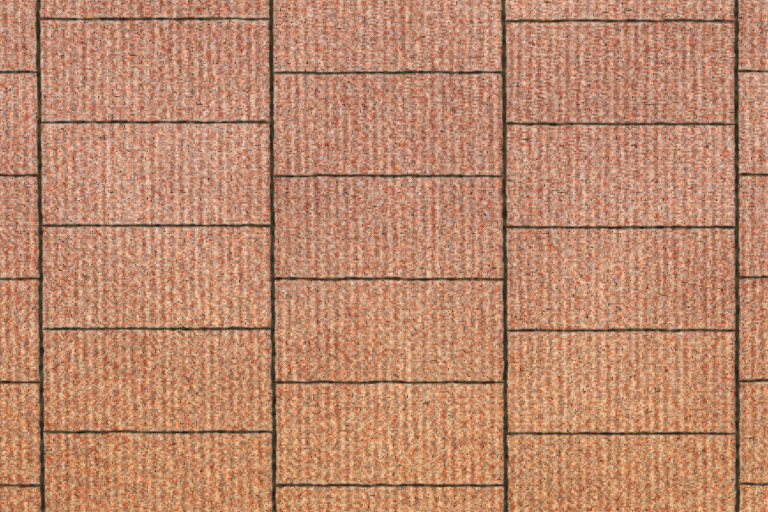
A Shadertoy shader for this texture:

```glsl
// Ribbed terracotta paving bricks in staggered columns with dark joints and a gritty surface.

float hash(vec2 p) {
    return fract(sin(dot(p, vec2(127.1, 311.7))) * 43758.5453);
}

float noise(vec2 p) {
    vec2 i = floor(p), f = fract(p);
    f = f * f * (3.0 - 2.0 * f);
    return mix(mix(hash(i), hash(i + vec2(1, 0)), f.x),
               mix(hash(i + vec2(0, 1)), hash(i + vec2(1, 1)), f.x), f.y);
}

float fbm(vec2 p) {
    return 0.5 * noise(p) + 0.3 * noise(p * 2.1 + 7.3) + 0.2 * noise(p * 4.3 + 19.1);
}

void mainImage(out vec4 fragColor, in vec2 fragCoord) {
    vec2 p = fragCoord / iResolution.y;
    float pixel = 1.0 / iResolution.y;
    vec2 brickSize = vec2(0.4535, 0.2016);

    // Columns lean slightly; every other one is shifted by half a brick
    vec2 q = p - vec2(0.079, 0.154);
    q.x += 0.009 * (p.y - 0.5) * (1.0 - 0.5 * p.x);
    q += 0.0025 * (vec2(noise(p * 35.0), noise(p * 35.0 + 50.0)) - 0.5);
    float column = floor(q.x / brickSize.x);
    q.y += 0.5 * brickSize.y * mod(column, 2.0) + 0.005 * (hash(vec2(column, 3.0)) - 0.5);
    vec2 brick = vec2(column, floor(q.y / brickSize.y));
    vec2 uv = fract(q / brickSize);
    vec2 edge = (0.5 - abs(uv - 0.5)) * brickSize;

    // Fine vertical ribs, broken up by coarse and fine grit
    float rib = sin(6.2832 * (24.0 * uv.x + 0.25 * noise(p * vec2(60.0, 45.0))));
    float grit = noise(p * 290.0) - 0.5;
    float sand = noise(p * 170.0 + 31.0) - 0.5;
    float patches = fbm(p * 5.0) - 0.5;
    float tone = 0.53 + 0.19 * rib + 0.95 * grit + 0.45 * sand + 0.35 * patches
               + 0.12 * (hash(brick + 9.0) - 0.5);
    vec3 color = mix(vec3(0.63, 0.41, 0.31), vec3(0.88, 0.73, 0.59), clamp(tone, -0.25, 1.2));

    // Mineral grains of greyer and redder stone
    float mineral = noise(p * 230.0 + 83.0);
    color = mix(color, vec3(dot(color, vec3(0.4, 0.4, 0.2))) * vec3(1.12, 1.0, 0.9),
                0.5 * smoothstep(0.5, 0.8, mineral));
    color = mix(color, color * vec3(1.05, 0.88, 0.82), smoothstep(0.45, 0.15, mineral));
    color *= 1.0 - 0.4 * smoothstep(0.83, 0.96, noise(p * 250.0 + 140.0));

    // Pinker towards the top, more orange towards the bottom
    color *= mix(vec3(1.03, 0.98, 0.88), vec3(1.0, 0.98, 1.03), smoothstep(0.0, 0.7, p.y));

    // Pale, worn rims, strongest at the upper left
    float rim = smoothstep(0.013, 0.002, min(edge.x, edge.y));
    float wear = smoothstep(0.4, 0.7, fbm(p * 28.0)) * mix(0.3, 0.75, smoothstep(0.4, 0.9, p.y - 0.3 * p.x));
    color = mix(color, vec3(0.88, 0.78, 0.70), rim * wear);

    // Joints: wide between columns, thin and ragged between rows
    float ragged = 0.0022 * (noise(p * 130.0) - 0.5);
    vec2 gap = edge - vec2(0.0036, 0.0019) - ragged;
    float joint = 1.0 - smoothstep(-pixel, pixel, min(gap.x, gap.y));
    vec3 soil = mix(vec3(0.15, 0.12, 0.09), vec3(0.34, 0.29, 0.20), noise(p * 110.0 + 5.0));
    color *= 1.0 - 0.2 * smoothstep(0.004, 0.0, min(gap.x, gap.y));
    color = mix(color, soil, joint);

    fragColor = vec4(clamp(color, 0.0, 1.0), 1.0);
}
```
